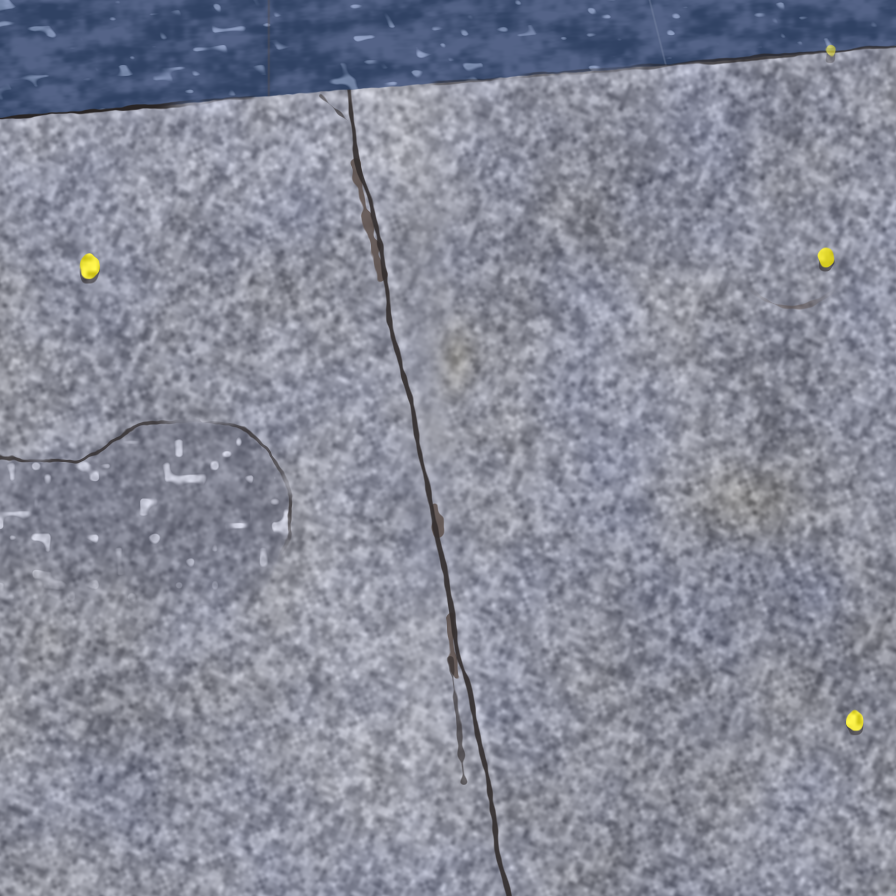
A WebGL 1 fragment shader for this texture:

```glsl
precision highp float;
// Weathered grey concrete below a blue painted band, split by a slanted joint.
// Layered value noise makes the grain; distance functions place the joint,
// its side cracks, a worn rounded patch and a few yellow paint spots.
uniform vec2 u_resolution;

const vec3 CONCRETE = vec3(0.558, 0.568, 0.622);
const vec3 BLUE_DARK = vec3(0.19, 0.26, 0.39);
const vec3 BLUE_LIGHT = vec3(0.33, 0.39, 0.53);
const vec3 CRACK = vec3(0.20, 0.18, 0.18);
const vec3 RUST = vec3(0.36, 0.31, 0.29);
const vec3 YELLOW = vec3(0.88, 0.84, 0.18);
const float GRAIN_SCALE = 115.0;
const float GRAIN_CONTRAST = 0.43;
const float BAND_BASE = 0.868;
const float BAND_SLOPE = 0.080;
const float JOINT_TOP = 0.387;
const float JOINT_SLOPE = 0.202;
const float JOINT_WIDTH = 0.0026;

float hash(vec2 p) {
  vec3 q = fract(vec3(p.xyx) * 0.1031);
  q += dot(q, q.yzx + 33.33);
  return fract((q.x + q.y) * q.z);
}

float noise(vec2 p) {
  vec2 i = floor(p), f = fract(p);
  f = f * f * (3.0 - 2.0 * f);
  return mix(mix(hash(i), hash(i + vec2(1.0, 0.0)), f.x),
             mix(hash(i + vec2(0.0, 1.0)), hash(i + 1.0), f.x), f.y);
}

float fbm(vec2 p) {
  float sum = 0.0, amp = 0.5;
  for (int i = 0; i < 4; i++) {
    sum += amp * noise(p);
    p = mat2(1.6, 1.2, -1.2, 1.6) * p + 7.3;
    amp *= 0.5;
  }
  return sum;
}

float segment(vec2 p, vec2 a, vec2 b) {
  vec2 d = b - a;
  return length(p - a - d * clamp(dot(p - a, d) / dot(d, d), 0.0, 1.0));
}

// Soft elliptical weight, one at its centre
float blob(vec2 p, vec2 centre, vec2 radius) {
  vec2 d = (p - centre) / radius;
  return exp(-dot(d, d));
}

// Antialiased coverage of a distance
float cover(float d) {
  float pixel = 1.0 / u_resolution.y;
  return 1.0 - smoothstep(-pixel, pixel, d);
}

float patchDistance(vec2 p) {
  p.y += 0.047 * (1.0 - smoothstep(0.08, 0.18, p.x));
  vec2 q = abs(p - vec2(0.02, 0.425)) - vec2(0.20, 0.01);
  return length(max(q, 0.0)) + min(max(q.x, q.y), 0.0) - 0.10;
}

vec3 paintSpot(vec3 col, vec2 p, vec2 centre, float radius) {
  vec2 d = (p - centre) * vec2(1.15, 0.90);
  float wobble = (noise(p * 130.0) - 0.5) * 0.005;
  col = mix(col, CRACK, 0.6 * cover(length(d + vec2(0.0, 0.005)) - radius + wobble));
  vec3 paint = YELLOW + 0.25 * (noise(p * 170.0) - 0.4);
  return mix(col, paint, cover(length(d) - radius + wobble));
}

vec3 concrete(vec2 p) {
  vec2 g = mat2(0.92, 0.39, -0.39, 0.92) * p * GRAIN_SCALE;
  float grain = 0.6 * noise(g) + 0.4 * noise(g * 1.83 + 19.0) - 0.5;
  float worn = (fbm(p * 7.0) - 0.47) * 0.12;
  // Broad light and dark areas
  float pale = 0.045 * blob(p, vec2(0.46, 0.78), vec2(0.07, 0.12))
             + 0.055 * blob(p, vec2(0.46, 0.20), vec2(0.07, 0.14))
             + 0.030 * blob(p, vec2(0.25, 0.82), vec2(0.20, 0.08))
             + 0.040 * blob(p, vec2(0.36, 0.42), vec2(0.05, 0.13));
  float dark = 0.075 * blob(p, vec2(0.69, 0.80), vec2(0.09, 0.07))
             + 0.045 * blob(p, vec2(0.06, 0.27), vec2(0.18, 0.12))
             + 0.035 * blob(p, vec2(0.82, 0.28), vec2(0.25, 0.30));
  float smoothed = 1.0 - 0.5 * blob(p, vec2(0.48, 0.56), vec2(0.03, 0.30));
  vec3 col = CONCRETE + grain * GRAIN_CONTRAST * smoothed + worn + pale - dark;
  float stain = blob(p, vec2(0.82, 0.44), vec2(0.07, 0.05)) + blob(p, vec2(0.51, 0.60), vec2(0.02, 0.04));
  col += vec3(0.025, 0.012, -0.035) * (stain + 1.4 * (fbm(p * 9.0 + 40.0) - 0.47));

  // Worn patch: darker inside, broken rim along its top and right
  float d = patchDistance(p) + (fbm(p * 28.0) - 0.47) * 0.020;
  float inside = 1.0 - smoothstep(-0.006, 0.004, d);
  inside *= smoothstep(0.29, 0.42, p.y);
  col = mix(col, vec3(0.46, 0.47, 0.53) + grain * 0.25, 0.75 * inside);
  col += 0.28 * inside * smoothstep(0.76, 0.90, noise(p * 75.0 + 5.0));
  float rim = cover(abs(d) - 0.0020) * smoothstep(0.37, 0.44, p.y);
  return mix(col, CRACK, rim * smoothstep(0.25, 0.60, noise(p * 24.0 + 3.0)) * 0.8);
}

vec3 joints(vec3 col, vec2 p) {
  float wander = (noise(vec2(p.y * 22.0, 4.0)) - 0.5) * 0.008;
  float x = p.x - JOINT_TOP - JOINT_SLOPE * (0.896 - p.y) - wander;
  float rough = (noise(p * 95.0) - 0.5) * 0.005;
  col += 0.07 * exp(-pow((x - 0.007) / 0.005, 2.0));
  // Crumbled stretches, side branch and top corner chip
  float crumble = segment(p, vec2(0.396, 0.816), vec2(0.426, 0.690)) - 0.0045;
  crumble = min(crumble, segment(p, vec2(0.485, 0.435), vec2(0.490, 0.405)) - 0.0050);
  crumble = min(crumble, segment(p, vec2(0.500, 0.310), vec2(0.509, 0.245)) - 0.0040);
  col = mix(col, RUST, 0.85 * cover(crumble + rough * 1.5));
  float branch = segment(p, vec2(0.503, 0.265), vec2(0.518, 0.128)) - 0.0022;
  branch = min(branch, segment(p, vec2(0.358, 0.893), vec2(0.388, 0.865)) - 0.0012);
  col = mix(col, CRACK, 0.65 * cover(branch + rough));
  col = mix(col, CRACK, 0.92 * cover(abs(x) - JOINT_WIDTH + rough * 0.4));
  // Shallow curved scar on the right
  float scar = abs(p.y - 0.657 - 9.0 * pow(p.x - 0.885, 2.0)) - 0.0025 + rough;
  return mix(col, RUST, 0.55 * cover(scar) * blob(p, vec2(0.885, 0.66), vec2(0.030, 0.025)));
}

vec3 blueBand(vec2 p) {
  vec2 s = vec2(p.x + 0.5 * p.y, p.y - 0.12 * p.x);
  float streak = fbm(s * vec2(18.0, 55.0)) + 0.25 * (noise(p * 120.0) - 0.5);
  vec3 col = mix(BLUE_DARK, BLUE_LIGHT, smoothstep(0.20, 0.75, streak));
  col += 0.25 * smoothstep(0.80, 0.96, noise(s * vec2(65.0, 110.0)));
  col = mix(col, RUST, 0.35 * cover(abs(p.x - 0.300) - 0.0012));
  return mix(col, vec3(0.48, 0.53, 0.64), 0.4 * cover(abs(p.x - 0.735 + 0.25 * (p.y - 0.96)) - 0.001));
}

void main() {
  vec2 p = gl_FragCoord.xy / u_resolution;
  vec3 col = joints(concrete(p), p);
  // Painted edge with a pale lip and a broken dark seam
  float edge = p.y - BAND_BASE - BAND_SLOPE * p.x + (fbm(p * 32.0) - 0.47) * 0.006;
  col += 0.06 * exp(-pow((edge + 0.007) / 0.006, 2.0));
  col = mix(col, blueBand(p), cover(-edge));
  float seam = max(1.0 - smoothstep(0.17, 0.23, p.x), 0.75 * smoothstep(0.60, 0.82, p.x));
  seam = max(seam, 0.45 * smoothstep(0.4, 0.7, noise(p * 30.0)));
  col = mix(col, CRACK * 0.8, seam * cover(abs(edge) - 0.0028 * noise(p * 40.0) - 0.0008));
  // Yellow spots
  col = paintSpot(col, p, vec2(0.100, 0.703), 0.0125);
  col = paintSpot(col, p, vec2(0.922, 0.713), 0.0095);
  col = paintSpot(col, p, vec2(0.954, 0.195), 0.0100);
  col = mix(col, paintSpot(col, p, vec2(0.926, 0.944), 0.0065), 0.6);
  gl_FragColor = vec4(clamp(col, 0.0, 1.0), 1.0);
}
```
